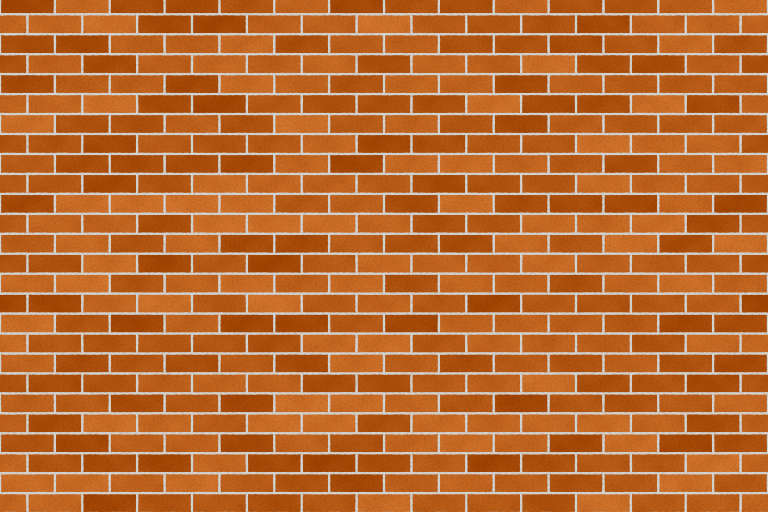
Write a Shadertoy shader that draws this texture.

```glsl
// A running-bond wall of orange bricks with thin pale grey mortar joints.
// Each brick gets a hashed tone, soft blotches from layered sines and a fine
// cellular grain; the joints come from the distance to the brick border.

const vec2  BRICKS       = vec2(14.0, 25.66); // bricks across and courses down
const float COURSE_SHIFT = 0.055;             // part of a course hidden below
const float JOINT_WIDTH  = 0.0031;            // in canvas widths
const float EDGE_WOBBLE  = 0.00022;
const float EDGE_SOFT    = 0.0005;
const float GRAIN_SCALE  = 340.0;             // grains per canvas width
const float BRICK_GRAIN  = 0.11;
const float MORTAR_GRAIN = 0.10;
const float BLOTCH       = 0.11;
const vec3  BRICK_DARK   = vec3(0.625, 0.265, 0.010);
const vec3  BRICK_LIGHT  = vec3(0.810, 0.450, 0.175);
const vec3  MORTAR       = vec3(0.815, 0.815, 0.810);

float hash(vec2 p) {
    vec3 q = fract(vec3(p.xyx) * 0.1031);
    q += dot(q, q.yzx + 33.33);
    return fract((q.x + q.y) * q.z);
}

vec2 hash2(vec2 p) {
    return vec2(hash(p), hash(p + vec2(57.3, 19.7)));
}

// Distance to the nearest jittered point, roughly centred on zero
float cellGrain(vec2 p) {
    vec2 cell = floor(p), f = fract(p);
    float nearest = 4.0;
    for (int y = -1; y <= 1; y++)
    for (int x = -1; x <= 1; x++) {
        vec2 o = vec2(x, y);
        vec2 r = o + hash2(cell + o) - f;
        nearest = min(nearest, dot(r, r));
    }
    return sqrt(nearest) - 0.42;
}

// Smooth cloudy variation in -1..1
float blotches(vec2 p, float phase) {
    float a = sin(p.x * 3.1 + 1.7 * sin(p.y * 2.3 + phase) + phase);
    float b = sin(p.y * 3.7 + 1.3 * sin(p.x * 4.9 - phase) + 2.0 * phase);
    return 0.6 * a + 0.4 * b;
}

void mainImage(out vec4 fragColor, in vec2 fragCoord) {
    vec2 uv = fragCoord / iResolution.xy;
    vec2 pos = fragCoord / iResolution.x;
    float pixel = 1.0 / iResolution.x;

    // Brick layout: alternate courses move by half a brick
    vec2 grid = uv * BRICKS + vec2(0.0, COURSE_SHIFT);
    float course = floor(grid.y);
    grid.x += 0.5 * mod(course + 1.0, 2.0);
    vec2 local = fract(grid);
    vec2 id = vec2(mod(floor(grid.x), BRICKS.x), course);

    // Distance to the nearest joint centre, with slightly uneven edges
    vec2 brickSize = vec2(1.0, iResolution.y / iResolution.x) / BRICKS;
    vec2 border = min(local, 1.0 - local) * brickSize;
    float wobble = sin(pos.x * 410.0 + 3.0 * sin(pos.y * 290.0))
                 * sin(pos.y * 370.0 + 2.0 * sin(pos.x * 230.0));
    float dist = min(border.x, border.y) + EDGE_WOBBLE * wobble;
    float soft = max(EDGE_SOFT, 0.6 * pixel);
    float brickMask = smoothstep(-soft, soft, dist - 0.5 * JOINT_WIDTH);

    // Brick tone and surface
    float grain = cellGrain(pos * GRAIN_SCALE);
    float seed = hash(id + 11.0);
    float tone = mix(0.04, 0.92, seed);
    tone += BLOTCH * blotches(local * vec2(2.0, 0.9), 40.0 * hash(id + 71.0));
    vec3 brick = mix(BRICK_DARK, BRICK_LIGHT, tone) * (1.0 - BRICK_GRAIN * grain);
    vec3 mortar = MORTAR * (1.0 - MORTAR_GRAIN * grain);

    fragColor = vec4(clamp(mix(mortar, brick, brickMask), 0.0, 1.0), 1.0);
}
```
